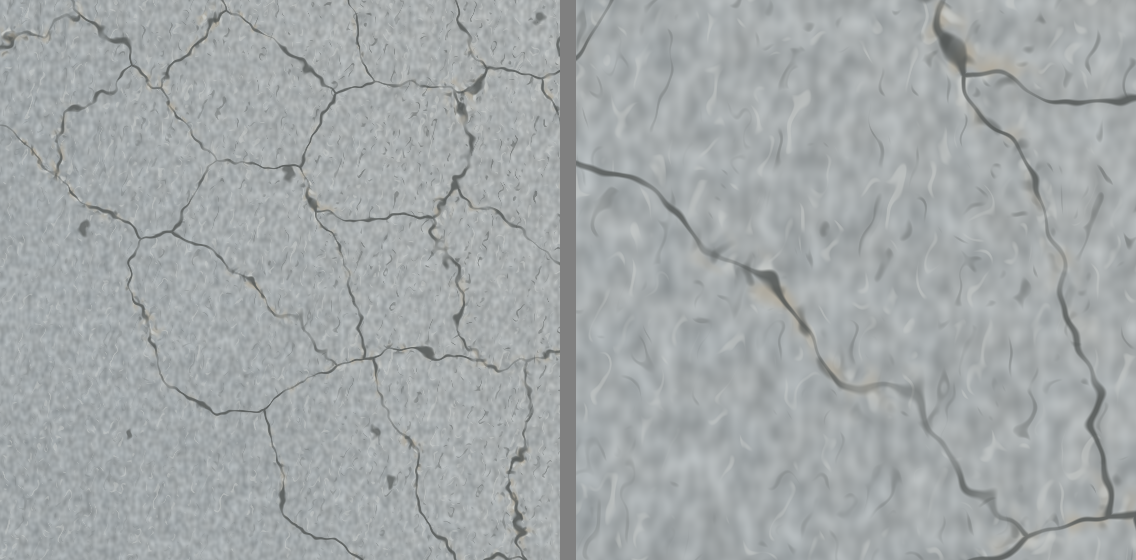
Left, the full canvas; right, a detail of the centre.
Write a WebGL 1 fragment shader that draws this texture.

```glsl
precision highp float;
uniform vec2 u_resolution;

#define PLATE_GRID vec2(4.6, 3.3)
#define PLATE_LEAN 0.22
#define CRACK_HALF_WIDTH 0.0027
#define CRACK_DEPTH 0.85
#define CRUMB_REACH 0.018
#define GRAIN_CONTRAST 0.082
#define STONE vec3(0.648, 0.668, 0.673)
#define CRACK_COLOR vec3(0.33, 0.345, 0.34)
#define DUST_COLOR vec3(0.69, 0.665, 0.61)
#define CHIP_COLOR vec3(0.80, 0.81, 0.80)

vec2 hash2(vec2 p) {
  vec3 q = fract(p.xyx * vec3(0.1031, 0.1030, 0.0973));
  q += dot(q, q.yzx + 33.33);
  return fract((q.xx + q.yz) * q.zy);
}

float corner(vec2 cell, vec2 offset) {
  float angle = 6.2832 * hash2(cell).x;
  return dot(vec2(cos(angle), sin(angle)), offset);
}

float gradientNoise(vec2 p) {
  vec2 i = floor(p), f = fract(p);
  vec2 u = f * f * f * (f * (f * 6.0 - 15.0) + 10.0);
  vec2 e = vec2(1.0, 0.0);
  return mix(mix(corner(i, f), corner(i + e, f - e), u.x),
             mix(corner(i + e.yx, f - e.yx), corner(i + 1.0, f - 1.0), u.x), u.y);
}

vec2 noisePair(vec2 p) {
  return vec2(gradientNoise(p), gradientNoise(p + vec2(37.3, 81.7)));
}

// Bends straight plate borders into jagged fractures
vec2 jag(vec2 p) {
  return 0.055 * noisePair(p * 6.0 + 40.0)
       + 0.022 * noisePair(p * 19.0 + 90.0)
       + 0.009 * noisePair(p * 52.0 + 150.0);
}

vec2 plateCenter(vec2 cell) {
  return (cell + 0.12 + 0.76 * hash2(cell + 61.0)) / PLATE_GRID;
}

// Centers in the lower left all belong to one unbroken slab
bool inSlab(vec2 center) {
  return center.x + 0.78 * center.y < 0.55;
}

// Distance to the nearest plate border, in canvas units
float crackDistance(vec2 p) {
  vec2 home = floor(p * PLATE_GRID);
  vec2 nearest = vec2(9.0);
  for (int y = -2; y <= 2; y++)
    for (int x = -2; x <= 2; x++) {
      vec2 c = plateCenter(home + vec2(float(x), float(y))) - p;
      if (dot(c, c) < dot(nearest, nearest)) nearest = c;
    }
  bool slab = inSlab(nearest + p);
  float d = 1.0;
  for (int y = -2; y <= 2; y++)
    for (int x = -2; x <= 2; x++) {
      vec2 c = plateCenter(home + vec2(float(x), float(y))) - p;
      vec2 across = c - nearest;
      bool merged = slab && inSlab(c + p);
      if (dot(across, across) > 0.00001 && !merged)
        d = min(d, dot(0.5 * (nearest + c), normalize(across)));
    }
  return d;
}

// Rare dark pits on a coarse grid
float pits(vec2 p) {
  vec2 q = p * 11.0, cell = floor(q);
  vec2 offset = fract(q) - 0.3 - 0.4 * hash2(cell + 7.0);
  offset += 0.12 * noisePair(p * 60.0);
  float radius = 0.06 + 0.08 * hash2(cell + 23.0).x;
  float present = step(0.95, hash2(cell + 15.0).y);
  return present * (1.0 - smoothstep(0.5, 1.2, length(offset * vec2(1.2, 0.8)) / radius));
}

void main() {
  float pixel = 1.0 / min(u_resolution.x, u_resolution.y);
  vec2 uv = gl_FragCoord.xy * pixel;
  float rough = smoothstep(0.35, 1.3, uv.x + 0.6 * uv.y);

  // Mottled stone grain, slightly taller than wide
  float fine = gradientNoise(uv * vec2(125.0, 88.0) + 11.0);
  float medium = gradientNoise(uv * vec2(66.0, 50.0) + 29.0);
  float broad = gradientNoise(uv * 22.0 + 53.0);
  float cloud = gradientNoise(uv * 3.5 + 5.0);
  float tone = GRAIN_CONTRAST * (fine + medium + 0.35 * broad) + 0.02 * cloud;
  vec3 color = STONE + tone + 0.022 * (rough - 0.5);
  color += vec3(0.006, 0.0, -0.006) * (gradientNoise(uv * 40.0 + 3.0) + rough - 0.5);

  // Short upright flecks, denser toward the upper right
  float fleck = gradientNoise(uv * vec2(100.0, 44.0) + 71.0 + 2.0 * medium);
  color = mix(color, CRACK_COLOR, 0.5 * mix(0.3, 1.0, rough) * smoothstep(0.3, 0.55, fleck));
  color = mix(color, CHIP_COLOR, 0.45 * smoothstep(0.28, 0.52, -fleck));

  // Dust and pale chips crumbling along the fractures
  vec2 leaned = uv + vec2(PLATE_LEAN * (uv.y - 0.5), 0.0);
  float d = crackDistance(leaned + jag(uv));
  float patchy = gradientNoise(uv * 8.0 + 17.0);
  float crumbs = (1.0 - smoothstep(0.0, CRUMB_REACH, d)) * smoothstep(-0.3, 0.35, patchy);
  float chip = gradientNoise(uv * vec2(95.0, 80.0) + 133.0);
  color = mix(color, DUST_COLOR, crumbs * smoothstep(-0.1, 0.4, medium));
  color = mix(color, CHIP_COLOR, crumbs * smoothstep(0.12, 0.45, chip));
  color = mix(color, CRACK_COLOR, 0.75 * crumbs * smoothstep(0.18, 0.5, -chip));

  // Main fractures with uneven width and depth
  float uneven = gradientNoise(uv * 30.0 + 207.0);
  float width = CRACK_HALF_WIDTH * (0.9 + 0.9 * uneven);
  float depth = mix(0.4, 1.0, smoothstep(-0.4, 0.2, uneven + 0.7 * gradientNoise(uv * 6.0 + 301.0)));
  float crack = 1.0 - smoothstep(0.3 * width, width + pixel, d);
  color = mix(color, CRACK_COLOR, CRACK_DEPTH * depth * crack);
  color = mix(color, CRACK_COLOR, 0.7 * pits(uv));

  gl_FragColor = vec4(color, 1.0);
}
```
